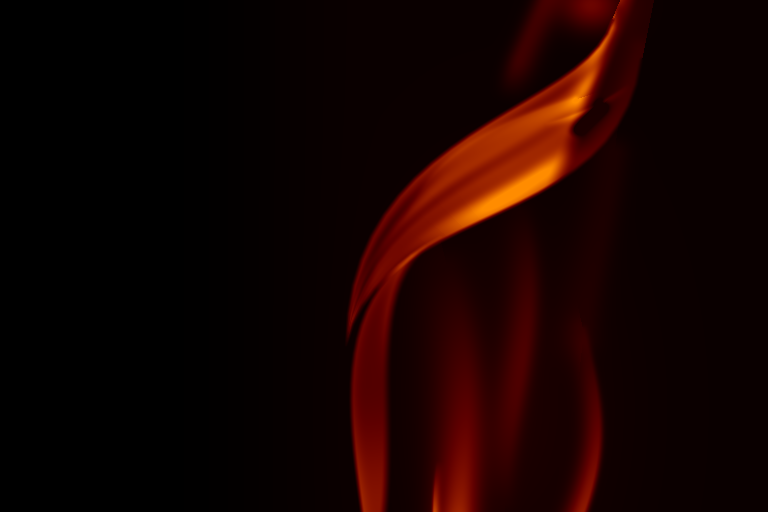
Give the GLSL for this background, as a WebGL 2 fragment shader.

```glsl
#version 300 es
precision highp float;

uniform vec2 u_resolution;
out vec4 fragColor;

float hash(vec2 p) {
    vec3 q = fract(p.xyx * vec3(0.1031, 0.103, 0.0973));
    q += dot(q, q.yzx + 33.33);
    return fract((q.x + q.y) * q.z);
}

float noise(vec2 p) {
    vec2 i = floor(p), f = fract(p);
    f = f * f * (3.0 - 2.0 * f);
    return mix(mix(hash(i), hash(i + vec2(1, 0)), f.x),
               mix(hash(i + vec2(0, 1)), hash(i + vec2(1, 1)), f.x), f.y);
}

vec2 bezier(vec2 a, vec2 b, vec2 c, vec2 d, float t) {
    float u = 1.0 - t;
    return u * u * u * a + 3.0 * u * t * (u * b + t * c) + t * t * t * d;
}

// Signed distance to a cubic curve (positive left of travel) and position along it
vec2 strand(vec2 p, vec2 a, vec2 b, vec2 c, vec2 d) {
    const int STEPS = 20;
    vec2 start = a, result = vec2(0);
    float nearest = 1e5;
    for (int i = 1; i <= STEPS; i++) {
        vec2 end = bezier(a, b, c, d, float(i) / float(STEPS));
        vec2 e = end - start, q = p - start;
        float h = clamp(dot(q, e) / dot(e, e), 0.0, 1.0);
        float dist = length(q - e * h);
        if (dist < nearest) {
            nearest = dist;
            float side = e.x * q.y - e.y * q.x < 0.0 ? -1.0 : 1.0;
            result = vec2(dist * side, (float(i - 1) + h) / float(STEPS));
        }
        start = end;
    }
    return result;
}

// Gaussian falloff with separate widths on the two sides
float glow(float d, float leftWidth, float rightWidth) {
    float x = d / (d > 0.0 ? leftWidth : rightWidth);
    return exp(-x * x);
}

float inside(float d) {
    return smoothstep(-0.004, 0.008, d);
}

// Twisting main flame between an outer and an inner edge
float mainFlame(vec2 p) {
    vec2 outer = strand(p, vec2(0.676, 0.326), vec2(0.674, 0.756), vec2(1.143, 0.781), vec2(1.195, 0.961));
    vec2 inner = strand(p, vec2(0.676, 0.326), vec2(0.752, 0.609), vec2(1.209, 0.543), vec2(1.254, 0.883));
    float mask = inside(-outer.x) * inside(inner.x);
    float across = abs(outer.x) / (abs(outer.x) + abs(inner.x) + 0.001);
    float lit = 1.0 - smoothstep(-0.015, 0.03, p.x - 0.828 - 0.39 * p.y);

    float body = mix(0.4, 0.6, smoothstep(0.15, 0.55, outer.y));
    body += 0.14 * (noise(vec2(across * 9.0, outer.y * 2.5)) - 0.5);
    body += 0.2 * exp(-outer.y * 14.0) - 0.16 * glow(outer.x + 0.022, 0.012, 0.012);
    float heat = mix(0.1, body, lit);

    vec2 band = strand(p, vec2(0.781, 0.5), vec2(0.918, 0.58), vec2(1.055, 0.639), vec2(1.152, 0.73));
    heat += 0.42 * glow(band.x, 0.022, 0.03) * smoothstep(0.0, 0.45, band.y) * (1.0 - smoothstep(0.7, 1.0, band.y));
    vec2 crest = strand(p, vec2(1.084, 0.727), vec2(1.148, 0.805), vec2(1.156, 0.873), vec2(1.191, 0.945));
    heat += 0.32 * glow(crest.x, 0.025, 0.015) * smoothstep(0.0, 0.5, crest.y);
    vec2 fold = strand(p, vec2(0.781, 0.531), vec2(0.83, 0.688), vec2(0.938, 0.746), vec2(1.123, 0.805));
    heat += 0.2 * glow(fold.x, 0.008, 0.025) * smoothstep(0.0, 0.5, fold.y);
    vec2 ribbon = strand(p, vec2(1.055, 0.639), vec2(1.182, 0.687), vec2(1.221, 0.775), vec2(1.25, 0.902));
    heat += 0.27 * glow(ribbon.x, 0.025, 0.025) * smoothstep(0.0, 0.35, ribbon.y) * (1.0 - 0.75 * ribbon.y);
    vec2 hair = strand(p, vec2(1.064, 0.756), vec2(1.12, 0.77), vec2(1.17, 0.79), vec2(1.23, 0.834));
    heat += 0.22 * glow(hair.x, 0.004, 0.008) * sin(3.14 * hair.y);
    vec2 gap = strand(p, vec2(1.113, 0.732), vec2(1.13, 0.755), vec2(1.15, 0.77), vec2(1.172, 0.791));
    heat -= 0.55 * glow(gap.x, 0.011, 0.013) * smoothstep(0.0, 0.3, gap.y);
    return max(heat, 0.06) * mask;
}

// Dim sheet falling from the twist to the lower edge
float lowerSheet(vec2 p) {
    vec2 west = strand(p, vec2(0.859, 0.537), vec2(0.645, 0.434), vec2(0.674, 0.219), vec2(0.707, -0.016));
    vec2 east = strand(p, vec2(0.859, 0.537), vec2(0.713, 0.443), vec2(0.781, 0.238), vec2(0.754, -0.016));
    float heat = 0.27 + 0.2 * smoothstep(0.25, 0.0, p.y);
    heat += 0.12 * glow(west.x, 0.015, 0.015);
    heat += 0.2 * glow(east.x, 0.02, 0.02) * smoothstep(0.25, 0.42, p.y);
    return heat * inside(west.x) * smoothstep(-0.006, 0.016, -east.x);
}

// Soft plumes below and above the main flame
float plumes(vec2 p) {
    vec2 core = strand(p, vec2(0.896, -0.016), vec2(0.908, 0.141), vec2(0.928, 0.277), vec2(0.875, 0.473));
    float heat = glow(core.x, 0.045 + 0.025 * core.y, 0.036) * mix(0.58, 0.04, pow(core.y, 0.65));
    vec2 spark = strand(p, vec2(0.848, -0.01), vec2(0.848, 0.03), vec2(0.85, 0.06), vec2(0.856, 0.1));
    heat += 0.55 * glow(spark.x, 0.004, 0.01) * (1.0 - spark.y);
    vec2 wisp = strand(p, vec2(0.986, 0.023), vec2(0.986, 0.219), vec2(1.064, 0.355), vec2(1.02, 0.58));
    heat += 0.2 * glow(wisp.x, 0.04, 0.022) * (0.15 + 0.85 * sin(3.14 * wisp.y));
    vec2 curl = strand(p, vec2(1.133, -0.016), vec2(1.191, 0.141), vec2(1.168, 0.219), vec2(1.139, 0.355));
    heat += glow(curl.x, 0.03, 0.009) * mix(0.5, 0.06, curl.y);
    vec2 trail = strand(p, vec2(1.139, 0.34), vec2(1.15, 0.45), vec2(1.18, 0.55), vec2(1.2, 0.7));
    heat += 0.06 * glow(trail.x, 0.05, 0.03);
    vec2 upper = strand(p, vec2(0.982, 0.795), vec2(1.006, 0.873), vec2(1.045, 0.951), vec2(1.074, 1.02));
    heat += 0.2 * glow(upper.x, 0.022, 0.032) * smoothstep(0.0, 0.4, upper.y);
    return heat + 0.38 * glow(length((p - vec2(1.155, 0.99)) / vec2(1.0, 0.8)), 0.058, 0.058);
}

void main() {
    vec2 p = gl_FragCoord.xy / u_resolution.y;

    // Faint warm haze, strongest under the flame
    float haze = 0.04 * smoothstep(0.3, 0.75, p.x);
    haze += 0.07 * exp(-dot((p - vec2(0.98, 0.2)) / vec2(0.2, 0.35), (p - vec2(0.98, 0.2)) / vec2(0.2, 0.35)));

    float flame = mainFlame(p);
    float rest = (plumes(p) + haze) * (1.0 - smoothstep(0.0, 0.5, flame));
    float heat = min(flame + rest + lowerSheet(p), 1.0);

    // Black through deep red to orange
    float green = 1.05 * pow(max(heat - 0.36, 0.0), 1.45);
    fragColor = vec4(heat, green, 0.0, 1.0);
}
```
